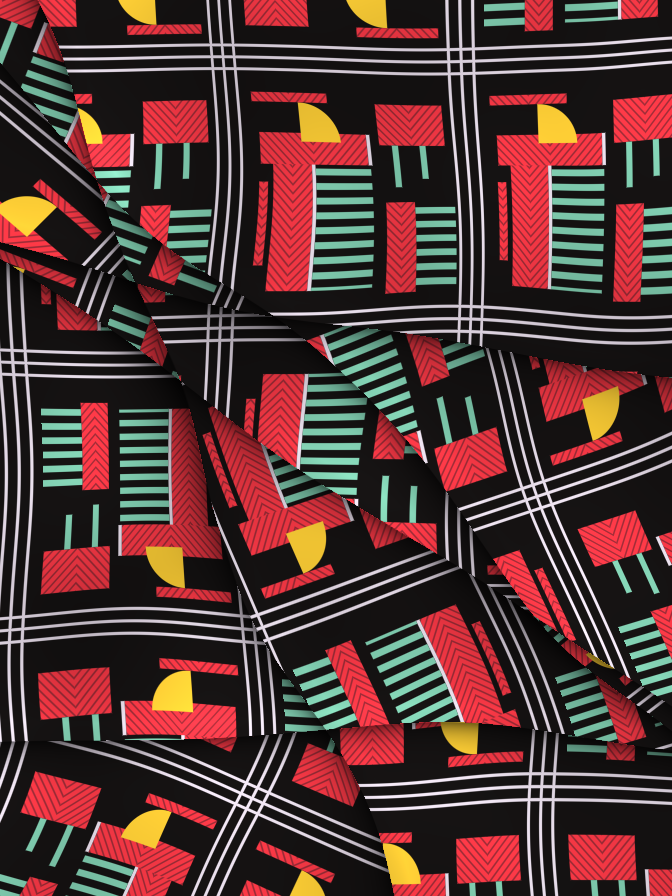
Write a WebGL 1 fragment shader that draws this texture.

```glsl
precision highp float;
// Draped black cloth printed with hatched red panels, mint combs, white line
// triplets and yellow quarter discs. One repeating tile is mirrored at random,
// then bent by gradient noise and cut by a loop of curved, shaded folds.
uniform vec2 u_resolution;

#define TILE vec2(0.27, 0.30)
#define LINE_WIDTH 0.0034
#define LINE_GAP 0.0135
#define COMB_PERIOD 0.0165
#define COMB_FILL 0.47
#define HATCH_PERIOD 0.0066
#define HATCH_FILL 0.27
#define FOLD_TURN 0.36
#define FOLD_TUCK 0.07
#define DRAPE 0.032
#define SHADE 0.30

const vec3 BLACK = vec3(0.075, 0.065, 0.065);
const vec3 RED = vec3(0.94, 0.21, 0.26);
const vec3 DARK_RED = vec3(0.58, 0.16, 0.20);
const vec3 MINT = vec3(0.48, 0.77, 0.66);
const vec3 WHITE = vec3(0.88, 0.84, 0.89);
const vec3 YELLOW = vec3(0.96, 0.78, 0.20);

float soft;   // edge half width in canvas units

vec2 hash2(vec2 p) {
  p = vec2(dot(p, vec2(127.1, 311.7)), dot(p, vec2(269.5, 183.3)));
  return fract(sin(p) * 43758.5) * 2.0 - 1.0;
}

float gradientNoise(vec2 p) {
  vec2 i = floor(p), f = fract(p);
  vec2 u = f * f * f * (f * (f * 6.0 - 15.0) + 10.0);
  vec2 e = vec2(1.0, 0.0);
  float low = mix(dot(hash2(i), f), dot(hash2(i + e), f - e), u.x);
  float high = mix(dot(hash2(i + e.yx), f - e.yx),
                   dot(hash2(i + 1.0), f - 1.0), u.x);
  return mix(low, high, u.y);
}

mat2 rotation(float a) {
  return mat2(cos(a), sin(a), -sin(a), cos(a));
}

float inside(float d) {
  return 1.0 - smoothstep(-soft, soft, d);
}

float box(vec2 p, vec2 lo, vec2 hi) {
  vec2 d = abs(p - 0.5 * (lo + hi)) - 0.5 * (hi - lo);
  return inside(max(d.x, d.y));
}

// Repeated bars along x; fill is the share of each period
float bars(float x, float period, float fill) {
  return inside((abs(fract(x / period) - 0.5) - 0.5 * fill) * period);
}

float triplet(float x, float start) {
  float n = clamp(floor((x - start) / LINE_GAP + 0.5), 0.0, 2.0);
  return inside(abs(x - start - n * LINE_GAP) - 0.5 * LINE_WIDTH);
}

// Red panel engraved with nested chevrons
void panel(inout vec3 col, vec2 p, vec2 lo, vec2 hi) {
  vec2 c = p - 0.5 * (lo + hi);
  float hatch = bars(abs(c.x) * 0.75 + c.y * 0.66, HATCH_PERIOD, HATCH_FILL);
  col = mix(col, mix(RED, DARK_RED, hatch), box(p, lo, hi));
}

void comb(inout vec3 col, vec2 p, vec2 lo, vec2 hi) {
  col = mix(col, MINT, box(p, lo, hi) * bars(p.y - lo.y, COMB_PERIOD, COMB_FILL));
}

void fill(inout vec3 col, vec3 ink, vec2 p, vec2 lo, vec2 hi) {
  col = mix(col, ink, box(p, lo, hi));
}

vec3 printedCloth(vec2 p) {
  vec2 cell = floor(p / TILE), q = p - cell * TILE;
  vec3 col = BLACK;
  col = mix(col, WHITE, max(triplet(q.x, 0.231), triplet(q.y, 0.022)));

  // Mirror the motifs, but leave the line grid in place
  vec2 flip = step(0.0, hash2(cell + 7.0));
  q.x = mix(q.x, 0.225 - q.x, flip.x);
  q.y = mix(q.y, 0.358 - q.y, flip.y * step(0.058, q.y));

  // Large comb with its panel, cross bar and quarter disc
  panel(col, q, vec2(0.024, 0.140), vec2(0.068, 0.284));
  fill(col, WHITE, q, vec2(0.068, 0.140), vec2(0.072, 0.284));
  comb(col, q, vec2(0.072, 0.144), vec2(0.134, 0.284));
  panel(col, q, vec2(0.010, 0.108), vec2(0.132, 0.144));
  fill(col, WHITE, q, vec2(0.132, 0.108), vec2(0.136, 0.144));
  vec2 d = q - vec2(0.058, 0.118);
  col = mix(col, YELLOW, inside(max(length(d) - 0.045, max(-d.x, d.y))));

  // Small comb and its panel
  panel(col, q, vec2(0.148, 0.188), vec2(0.180, 0.292));
  comb(col, q, vec2(0.180, 0.190), vec2(0.226, 0.290));

  // Block with two upright pegs, then loose bars
  panel(col, q, vec2(0.146, 0.072), vec2(0.220, 0.120));
  fill(col, MINT, q, vec2(0.160, 0.120), vec2(0.167, 0.170));
  fill(col, MINT, q, vec2(0.191, 0.120), vec2(0.198, 0.160));
  panel(col, q, vec2(0.008, 0.164), vec2(0.018, 0.256));
  panel(col, q, vec2(0.004, 0.062), vec2(0.092, 0.073));
  return col;
}

void main() {
  vec2 uv = gl_FragCoord.xy / u_resolution.y;
  soft = 0.75 / u_resolution.y;
  vec2 p = uv + DRAPE * vec2(gradientNoise(uv * 3.2), gradientNoise(uv * 3.2 + 19.0));
  float light = 1.0 + SHADE * gradientNoise(uv * vec2(6.0, 4.0) + 3.0);

  // Each fold turns and tucks the cloth on its far side
  for (int i = 0; i < 5; i++) {
    float k = float(i);
    vec2 anchor = vec2(0.12 + 0.5 * fract(k * 0.618), 0.80 - 0.16 * k);
    float a = -2.2 + 1.5 * (fract(k * 0.37 + 0.4) - 0.5);
    vec2 n = vec2(cos(a), sin(a));
    float side = dot(uv - anchor, n) + 0.09 * gradientNoise(uv * 2.6 + k * 5.0);
    float turn = FOLD_TURN * (1.0 - 2.0 * mod(k, 2.0));
    if (side > 0.0) p = anchor + rotation(turn) * (p - anchor) + n * FOLD_TUCK;
    float shadow = exp(-max(side, 0.0) / 0.016) * smoothstep(-soft, soft, side);
    float sheen = exp(-abs(side + 0.02) / 0.014);
    light *= (1.0 - 0.55 * shadow) * (1.0 + 0.07 * sheen);
  }

  vec3 col = printedCloth(p) * light;
  col += 0.012 * (light - 0.8);
  gl_FragColor = vec4(clamp(col, 0.0, 1.0), 1.0);
}
```
